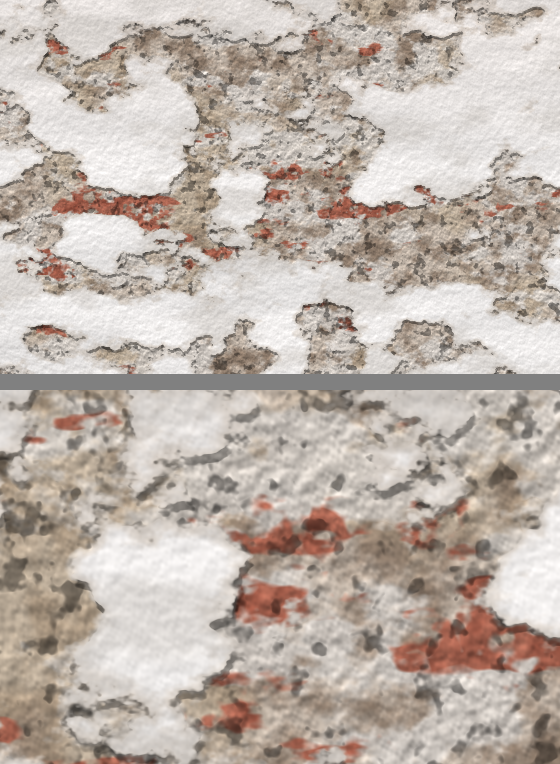
Top: the whole. Bottom: its middle third, enlarged.
Write a Shadertoy shader that draws this texture.

```glsl
float hash(vec2 cell) {
    vec3 q = fract(cell.xyx * .1031);
    q += dot(q, q.yzx + 33.33);
    return fract((q.x + q.y) * q.z);
}

float noise(vec2 p) {
    vec2 i = floor(p), f = fract(p);
    f = f * f * (3. - 2. * f);
    return mix(mix(hash(i), hash(i + vec2(1, 0)), f.x),
               mix(hash(i + vec2(0, 1)), hash(i + 1.), f.x), f.y);
}

float fbm(vec2 p, int octaves) {
    float sum = 0., weight = 0., gain = 1.;
    for (int i = 0; i < octaves; i++) {
        sum += gain * noise(p);
        weight += gain;
        gain *= .55;
        p = mat2(1.6, 1.2, -1.2, 1.6) * p + 17.3;
    }
    return sum / weight;
}

// Depth inside a worn streak running from a to b
float streak(vec2 p, vec2 a, vec2 b, float radius) {
    vec2 ab = b - a;
    float along = clamp(dot(p - a, ab) / dot(ab, ab), 0., 1.);
    return radius - length(p - a - ab * along);
}

// Plaster thickness: negative where the masonry is bare
float thickness(vec2 p) {
    vec2 q = p + .09 * (vec2(fbm(p * 7., 3), fbm(p * 7. + 40., 3)) - .5);

    // Upper band with its arms
    float worn = streak(q, vec2(.23, .80), vec2(1.16, .87), .085);
    worn = max(worn, streak(q, vec2(.04, .67), vec2(.24, .79), .05));
    worn = max(worn, streak(q, vec2(.08, .62), vec2(.24, .48), .03));
    worn = max(worn, streak(q, vec2(.55, .78), vec2(.56, .56), .10));
    worn = max(worn, streak(q, vec2(.65, .60), vec2(.94, .60), .05));
    worn = max(worn, streak(q, vec2(.97, .78), vec2(.93, .50), .06));
    worn = max(worn, streak(q, vec2(1.26, .93), vec2(1.5, .97), .025));

    // Middle and lower courses
    worn = max(worn, streak(q, vec2(.0, .46), vec2(.08, .47), .08));
    worn = max(worn, streak(q, vec2(.85, .41), vec2(1.46, .31), .13));
    worn = max(worn, streak(q, vec2(1.36, .48), vec2(1.46, .18), .08));
    worn = max(worn, streak(q, vec2(.44, .36), vec2(.64, .33), .09));
    worn = max(worn, streak(q, vec2(.0, .22), vec2(.62, .22), .045));
    worn = max(worn, streak(q, vec2(.88, .06), vec2(1.24, .08), .09));
    worn = max(worn, streak(q, vec2(.12, .06), vec2(.7, .03), .055));

    return 2.3 * (fbm(p * vec2(8, 11), 6) - .5) - clamp(worn * 5., -.55, .5);
}

float coverage(float depth) {
    return smoothstep(-.035, .035, depth);
}

vec3 masonry(vec2 p, float depth) {
    vec3 stone = mix(vec3(.54, .47, .41), vec3(.75, .70, .65),
                     smoothstep(.28, .64, fbm(p * 24., 5)));
    vec3 ochre = vec3(.70, .63, .53);
    stone = mix(stone, ochre, .5 * smoothstep(.45, .65, fbm(p * 5. + 9., 4)));

    // Limewash residue in smears and along the broken edges
    float smear = smoothstep(.48, .62, fbm(p * vec2(13, 19) + 31., 5));
    float edge = .6 * smoothstep(-.14, -.02, depth);
    stone = mix(stone, vec3(.81, .79, .77), max(.8 * smear, edge));

    // Brick faces showing in two courses
    float course = min(abs(p.y - .475), abs(p.y - .37));
    float brickField = fbm(p * vec2(7, 16) + 63., 5) - .9 * min(course, .14);
    float brick = smoothstep(.54, .60, brickField) * smoothstep(.0, -.12, depth);
    vec3 red = mix(vec3(.52, .27, .21), vec3(.72, .46, .38), fbm(p * 50., 3));
    stone = mix(stone, red, brick * smoothstep(.34, .50, fbm(p * 38. + 5., 3)));

    float pits = smoothstep(.60, .74, fbm(p * 55. + 12., 3));
    return stone * (1. - .38 * pits);
}

vec3 plaster(vec2 p, float depth) {
    // Broad folds of the coat, lit from above
    vec2 q = p * vec2(1.6, 5.);
    float fold = fbm(q, 3) - fbm(q + vec2(-.03, .18), 3);
    vec3 coat = mix(vec3(.83, .80, .77), vec3(.925, .915, .91),
                    smoothstep(.0, .22, depth));
    coat *= 1. + .32 * min(fold, .1);
    coat *= 1. - vec3(.03, .042, .05) * smoothstep(.4, 1., p.y);
    float stain = smoothstep(.52, .72, fbm(p * vec2(5, 9) + 80., 5));
    return mix(coat, vec3(.81, .79, .77), .6 * stain);
}

void mainImage(out vec4 fragColor, in vec2 fragCoord) {
    vec2 p = fragCoord / iResolution.y;
    vec2 towardLight = vec2(-.003, .008);
    float depth = thickness(p);
    float cover = coverage(depth);

    // Grain and the shadow below overhanging plaster
    float grain = fbm(p * 75., 3) - fbm(p * 75. + 40. * towardLight, 3);
    float overhang = coverage(thickness(p + towardLight)) * (1. - cover);

    vec3 bare = masonry(p, depth) * (1. + .75 * grain) * (1. - .36 * overhang);
    vec3 coat = plaster(p, depth) * (1. + .26 * grain);
    fragColor = vec4(clamp(mix(bare, coat, cover), 0., 1.), 1.);
}
```
